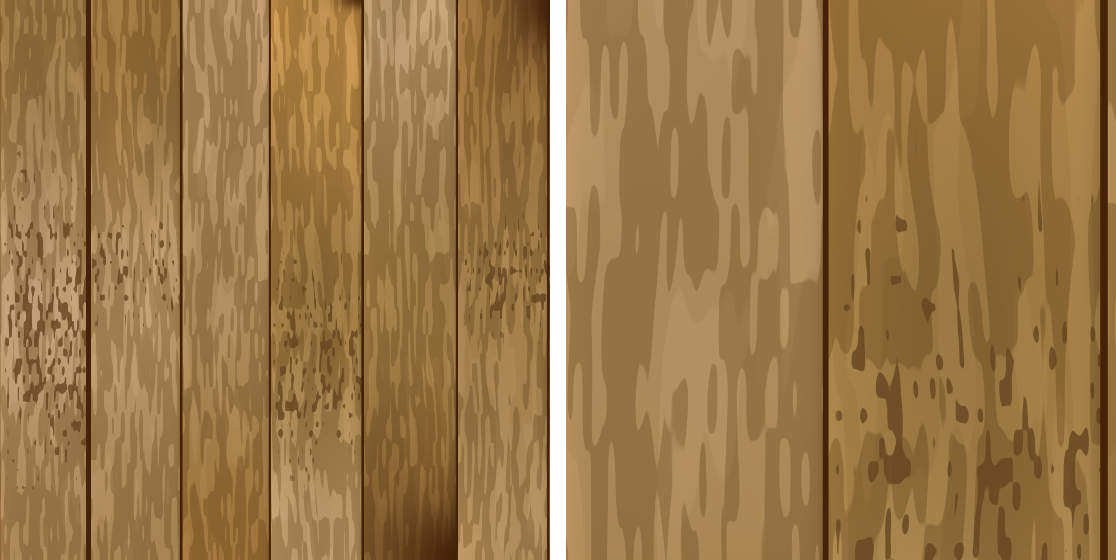
Left: the whole. Right: its middle third, enlarged.
Give the GLSL for this texture, as a WebGL 2 fragment shader.

```glsl
#version 300 es
precision highp float;
// Six upright wooden planks split by thin dark gaps. Each plank has its own
// vertical three-stop gradient, overlaid with thresholded, stretched noise for
// grain, plus bands of short dark pores and a few scorched corners.
uniform vec2 u_resolution;
out vec4 fragColor;

const int PLANKS = 6;
const vec3 GAP_COLOR = vec3(0.27, 0.13, 0.03);
const vec3 PORE_COLOR = vec3(0.40, 0.27, 0.12);
const vec3 SCORCH_COLOR = vec3(0.25, 0.12, 0.03);
const vec3 GRAIN_TINT = vec3(0.84, 0.81, 0.73);   // multiplies the base in dark grain
const vec3 LIGHT_TINT = vec3(1.04, 1.05, 1.08);   // multiplies the base in pale figure
const vec2 GRAIN_FREQ = vec2(175.0, 21.0);
const vec2 FIGURE_FREQ = vec2(62.0, 9.0);
const vec2 PORE_FREQ = vec2(215.0, 62.0);
const float GRAIN_LEVEL = 0.47;
const float FIGURE_LEVEL = 0.62;

// Gap centres and half widths, from left to right.
const float GAP_X[7] = float[7](0.0, 0.161, 0.3295, 0.4907, 0.6594, 0.8307, 0.9967);
const float GAP_HALF[7] = float[7](0.0003, 0.0043, 0.0023, 0.0017, 0.0022, 0.0018, 0.0019);

// Plank colours at the bottom, middle and top.
const vec3 LOW[6] = vec3[6](
  vec3(0.67, 0.53, 0.34), vec3(0.66, 0.52, 0.33), vec3(0.61, 0.45, 0.23),
  vec3(0.72, 0.59, 0.41), vec3(0.52, 0.37, 0.18), vec3(0.70, 0.56, 0.37));
const vec3 MIDDLE[6] = vec3[6](
  vec3(0.74, 0.61, 0.44), vec3(0.74, 0.60, 0.42), vec3(0.69, 0.55, 0.36),
  vec3(0.61, 0.47, 0.26), vec3(0.64, 0.50, 0.29), vec3(0.63, 0.49, 0.29));
const vec3 HIGH[6] = vec3[6](
  vec3(0.62, 0.48, 0.28), vec3(0.61, 0.46, 0.25), vec3(0.72, 0.58, 0.40),
  vec3(0.75, 0.56, 0.30), vec3(0.73, 0.61, 0.43), vec3(0.60, 0.44, 0.23));

// Pore band per plank: centre height, spread, density.
const vec3 PORES[6] = vec3[6](
  vec3(0.42, 0.24, 1.0), vec3(0.51, 0.08, 0.9), vec3(0.5, 0.1, 0.0),
  vec3(0.35, 0.16, 1.0), vec3(0.5, 0.1, 0.0), vec3(0.51, 0.09, 0.9));
// Scorch at the right edge per plank: height, width, reach, strength.
const vec4 SCORCH[6] = vec4[6](
  vec4(0.0, 0.1, 0.1, 0.0), vec4(0.0, 0.1, 0.1, 0.0), vec4(0.0, 0.1, 0.1, 0.0),
  vec4(1.0, 0.05, 0.018, 0.8), vec4(0.0, 0.11, 0.10, 0.9), vec4(1.0, 0.07, 0.11, 0.9));

float hash(vec2 p) {
  return fract(sin(dot(p, vec2(127.1, 311.7))) * 43758.5453);
}

float noise(vec2 p) {
  vec2 i = floor(p), f = fract(p);
  f = f * f * (3.0 - 2.0 * f);
  return mix(mix(hash(i), hash(i + vec2(1, 0)), f.x),
             mix(hash(i + vec2(0, 1)), hash(i + vec2(1, 1)), f.x), f.y);
}

// Antialiased step: 1 where value exceeds level.
float above(float level, float value) {
  float w = clamp(fwidth(value), 0.02, 0.2) * 0.6;
  return smoothstep(level - w, level + w, value);
}

void main() {
  vec2 uv = gl_FragCoord.xy / u_resolution;
  float pixel = 1.0 / u_resolution.x;

  // Find the plank and the coverage of the gaps.
  int id = 0;
  float gap = 0.0;
  for (int i = 0; i <= PLANKS; i++) {
    float d = abs(uv.x - GAP_X[i]) - GAP_HALF[i];
    gap = max(gap, 1.0 - smoothstep(-0.5 * pixel, 0.7 * pixel, d));
    if (i < PLANKS && uv.x > GAP_X[i]) id = i;
  }
  float left = GAP_X[id], right = GAP_X[id + 1];
  float across = (uv.x - left) / (right - left);

  // Vertical gradient with broad uneven shading.
  vec3 wood = mix(LOW[id], MIDDLE[id], smoothstep(0.0, 0.45, uv.y));
  wood = mix(wood, HIGH[id], smoothstep(0.45, 0.95, uv.y));
  vec2 seed = vec2(37.0, 19.0) * float(id + 1);
  wood *= 0.95 + 0.10 * noise(uv * vec2(14.0, 4.0) + seed);

  // Grain coordinates sway gently, more in the heart of the plank.
  float heart = 4.0 * across * (1.0 - across);
  vec2 g = uv;
  g.x += heart * 0.022 * (noise(uv * vec2(9.0, 5.0) + seed) - 0.5);
  float fine = noise(g * GRAIN_FREQ + seed);
  float figure = noise(g * FIGURE_FREQ + seed.yx);
  float grain = above(GRAIN_LEVEL, 0.68 * fine + 0.32 * (1.0 - figure));
  wood *= mix(vec3(1.0), GRAIN_TINT, grain * 0.9);
  float pale = above(FIGURE_LEVEL, 0.75 * figure + 0.25 * noise(g * GRAIN_FREQ * 0.7));
  wood *= mix(vec3(1.0), LIGHT_TINT, pale);

  // Short dark pores gathered in a band.
  vec3 band = PORES[id];
  float offset = (uv.y - band.x) / band.y;
  float density = band.z * exp(-offset * offset) * smoothstep(0.0, 0.12, across);
  float pore = noise(g * PORE_FREQ + seed) * 0.8 + 0.2 * noise(g * FIGURE_FREQ * 0.6);
  float pores = above(0.90 - 0.30 * density, pore) * smoothstep(0.05, 0.3, density);
  wood = mix(wood, PORE_COLOR, 0.8 * pores);

  // Scorched corners, then soft bevels beside the gaps.
  vec4 burn = SCORCH[id];
  vec2 reach = vec2(right - uv.x, uv.y - burn.x) / burn.yz;
  wood = mix(wood, SCORCH_COLOR, burn.w * exp(-dot(reach, reach) * 1.3));
  wood *= 1.0 + 0.07 * exp(-across * 22.0) - 0.16 * exp(-(1.0 - across) * 30.0);

  fragColor = vec4(mix(wood, GAP_COLOR, gap), 1.0);
}
```
